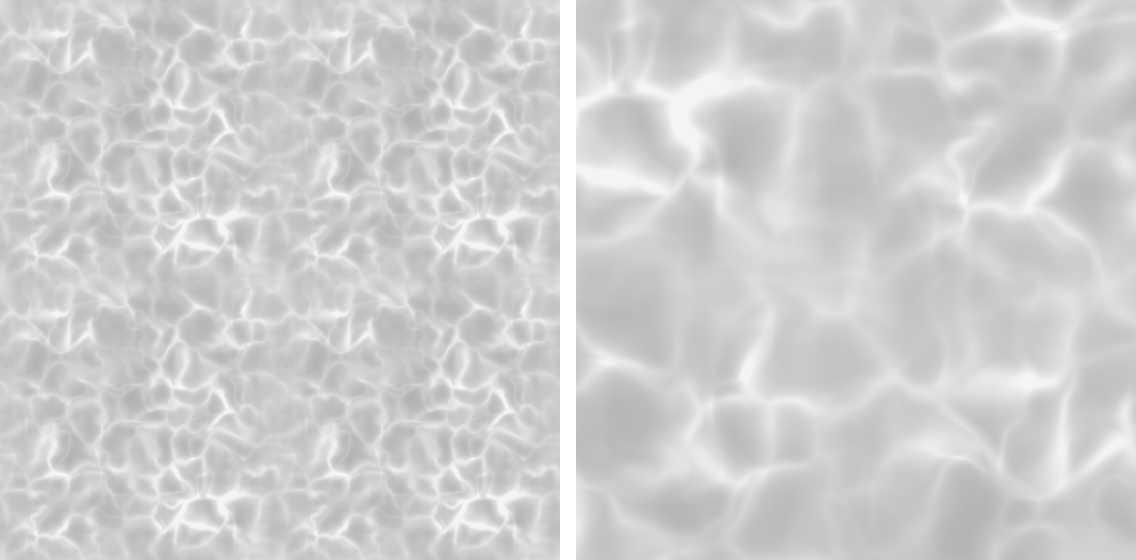
Left, the full canvas; right, a detail of the centre.
Reproduce this texture procedurally as a three.js fragment shader.

```glsl
// Soft grey caustic web, like light through rippled water, repeated 2 x 2.
// Warped cell borders with wide halos join layers of ridged noise; near the
// tile border two fields are crossfaded, which leaves calmer, blurrier bands.
varying vec2 vUv;

const float REPEATS = 2.0;
const float MIDDLE = 0.37;
const vec3 SHADOW = vec3(0.698);
const vec3 GLOW = vec3(0.955);

float hash(vec2 p) {
  return fract(sin(dot(p, vec2(127.1, 311.7))) * 43758.5453);
}

vec2 hash2(vec2 p) {
  return vec2(hash(p), hash(p + 57.3));
}

// Smooth value noise, 0 to 1, wrapping after "cells" lattice steps per tile
float noise(vec2 q, vec2 cells, float seed) {
  vec2 p = q * cells;
  vec2 i = floor(p);
  vec2 f = p - i;
  f = f * f * f * (f * (f * 6.0 - 15.0) + 10.0);
  vec2 a = mod(i, cells) + seed;
  vec2 b = mod(i + 1.0, cells) + seed;
  return mix(mix(hash(a), hash(vec2(b.x, a.y)), f.x),
             mix(hash(vec2(a.x, b.y)), hash(b), f.x), f.y);
}

// Bright lines where the noise crosses its middle value
float ridge(vec2 q, float cells, float seed, float sharpness) {
  float n = 2.0 * noise(q, vec2(cells), seed) - 1.0;
  return exp(-sharpness * (sqrt(n * n + 0.020) - 0.14));
}

// Glowing borders between wrapped, jittered cells
float web(vec2 q, float cells, float seed, float sharpness) {
  vec2 p = q * cells;
  vec2 i = floor(p);
  float nearest = 8.0;
  float second = 8.0;
  for (int y = -1; y <= 1; y++) {
    for (int x = -1; x <= 1; x++) {
      vec2 id = i + vec2(float(x), float(y));
      vec2 site = id + 0.05 + 0.9 * hash2(mod(id, vec2(cells)) + seed);
      float d = length(site - p);
      second = min(second, max(nearest, d));
      nearest = min(nearest, d);
    }
  }
  float gap = second - nearest;
  return exp(-sharpness * (sqrt(gap * gap + 0.016) - 0.12));
}

// One full field of light: broad web, ridges and small soft beads
float caustic(vec2 q, float seed) {
  vec2 bend = vec2(noise(q, vec2(9.0), seed + 3.0), noise(q, vec2(9.0), seed + 11.0)) - 0.5;
  vec2 ripple = vec2(noise(q, vec2(26.0), seed + 19.0), noise(q, vec2(26.0), seed + 29.0)) - 0.5;
  vec2 w = q + 0.060 * bend + 0.026 * ripple;
  float strength = mix(0.25, 1.2, noise(q, vec2(10.0), seed + 37.0));
  float patches = mix(0.4, 1.2, noise(q, vec2(6.0), seed + 43.0));
  float glow = strength * web(w, 9.0, seed, 3.5);
  float light = 0.58 * glow;
  light += 0.27 * patches * ridge(w, 15.0, seed + 61.0, 2.9);
  light += (0.05 + 0.12 * glow) * noise(q, vec2(34.0), seed + 71.0);
  return light;
}

void main() {
  vec2 q = fract(vUv * REPEATS);

  // Crossfade towards the tile border
  vec2 edge = min(q, 1.0 - q);
  float inside = smoothstep(0.0, 0.16, edge.x) * smoothstep(0.0, 0.11, edge.y);
  float sharp = caustic(q, 17.0);
  float calm = mix(0.5 * (sharp + caustic(q + 0.5, 83.0)), MIDDLE, 0.25);
  float light = mix(calm, sharp, inside);

  // Faint upright and level streaks, plus broad clouding
  light += 0.09 * (noise(q, vec2(32.0, 6.0), 101.0) - 0.5);
  light += 0.06 * (noise(q, vec2(6.0, 32.0), 113.0) - 0.5);
  light += 0.13 * (noise(q, vec2(8.0), 127.0) - 0.5);

  // Lift the brightest lines
  float lift = max(light - MIDDLE, 0.0);
  light += 0.7 * lift * lift;

  gl_FragColor = vec4(mix(SHADOW, GLOW, clamp(light, 0.0, 1.0)), 1.0);
}
```
